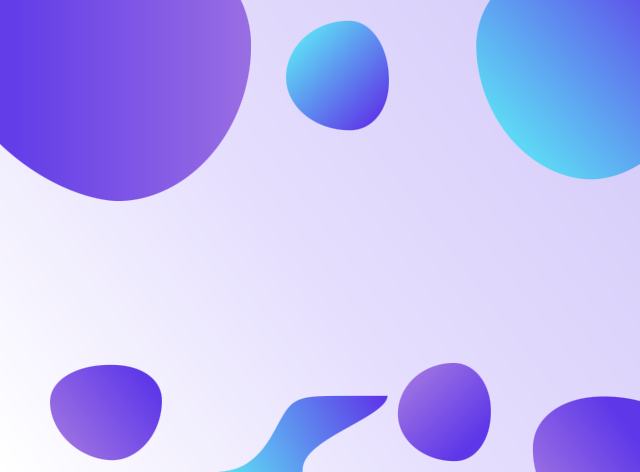
This background is drawn by a Shadertoy shader. Its source:

```glsl
const vec3 INDIGO = vec3(0.37, 0.22, 0.91);
const vec3 ORCHID = vec3(0.60, 0.43, 0.89);
const vec3 CYAN = vec3(0.37, 0.84, 0.96);

// Coverage of a shape whose edge lies where f is zero
float fill(float f) {
    return clamp(0.5 - f / max(fwidth(f), 1e-5), 0.0, 1.0);
}

// Linear blend of two colours from point a to point b
vec3 ramp(vec2 p, vec2 a, vec2 b, vec3 from, vec3 to) {
    vec2 d = b - a;
    return mix(from, to, clamp(dot(p - a, d) / dot(d, d), 0.0, 1.0));
}

// Pebble: four superellipse corners meeting at its extreme points.
// lo, hi: bounds; touch: y of left and right, x of bottom and top extremes
// power: roundness of lower left, lower right, upper left, upper right
float pebble(vec2 p, vec2 lo, vec2 hi, vec4 touch, vec4 power) {
    float f = -1.0;
    for (int i = 0; i < 4; i++) {
        bool right = (i & 1) == 1;
        bool upper = i > 1;
        vec2 centre = vec2(upper ? touch.w : touch.z, right ? touch.y : touch.x);
        vec2 corner = vec2(right ? hi.x : lo.x, upper ? hi.y : lo.y);
        vec2 q = max((p - centre) / (corner - centre), 0.0);
        float n = power[i];
        f = max(f, pow(pow(q.x, n) + pow(q.y, n), 1.0 / n) - 1.0);
    }
    return fill(f);
}

// Wave rising from the lower edge to a pointed tip
float wave(vec2 p) {
    float softness = mix(0.028, 0.0194, smoothstep(0.528, 0.625, p.x));
    float crest = 0.164 / (1.0 + exp((0.577 - p.x) / softness)) - 0.0026;
    float rise = pow(clamp(p.y / 0.162, 0.0, 1.0), 1.2);
    float side = 0.641 + 0.18 * smoothstep(0.0, 1.0, rise);
    return fill(max(p.y - crest, p.x - side));
}

void mainImage(out vec4 fragColor, in vec2 fragCoord) {
    vec2 p = fragCoord / iResolution.y;

    // Backdrop: white to lavender along the diagonal
    float t = dot(p, vec2(0.8, 0.6));
    vec3 col = mix(vec3(1.0), vec3(0.898, 0.872, 0.994), clamp(t / 0.783, 0.0, 1.0));
    col = mix(col, vec3(0.835, 0.80, 0.975), clamp((t - 0.783) / 0.817, 0.0, 1.0));

    // Large pebbles in the upper corners
    vec3 violet = ramp(p, vec2(0.03, 0.0), vec2(0.532, 0.0), vec3(0.39, 0.24, 0.91), ORCHID);
    col = mix(col, violet, pebble(p, vec2(-0.132, 0.574), vec2(0.532, 1.106),
        vec4(0.947, 0.903, 0.25, 0.352), vec4(1.7, 1.95, 2.0, 2.0)));
    vec3 sky = ramp(p, vec2(1.07, 0.735), vec2(1.42, 1.07), CYAN, INDIGO);
    col = mix(col, sky, pebble(p, vec2(1.009, 0.62), vec2(1.49, 1.067),
        vec4(0.903, 0.903, 1.252, 1.162), vec4(1.92, 1.9, 2.0, 2.0)));

    // Small blue pebble at the top
    vec3 blue = ramp(p, vec2(0.64, 0.91), vec2(0.806, 0.754), CYAN, INDIGO);
    col = mix(col, blue, pebble(p, vec2(0.606, 0.724), vec2(0.824, 0.956),
        vec4(0.836, 0.829, 0.741, 0.739), vec4(2.0, 2.1, 2.0, 2.05)));

    // Purple pebbles along the bottom
    vec3 plum = ramp(p, vec2(0.15, 0.058), vec2(0.317, 0.19), ORCHID, INDIGO);
    col = mix(col, plum, pebble(p, vec2(0.106, 0.025), vec2(0.343, 0.227),
        vec4(0.148, 0.15, 0.238, 0.234), vec4(1.9, 1.95, 2.1, 2.2)));
    plum = ramp(p, vec2(0.88, 0.19), vec2(1.0, 0.067), ORCHID, INDIGO);
    col = mix(col, plum, pebble(p, vec2(0.843, 0.023), vec2(1.04, 0.231),
        vec4(0.123, 0.129, 0.963, 0.961), vec4(2.0, 2.1, 2.0, 2.05)));
    plum = ramp(p, vec2(1.127, 0.0), vec2(1.303, 0.129), ORCHID, INDIGO);
    col = mix(col, plum, pebble(p, vec2(1.129, -0.127), vec2(1.465, 0.16),
        vec4(0.049, 0.049, 1.294, 1.28), vec4(2.0, 2.0, 2.15, 2.0)));

    // Wave
    col = mix(col, ramp(p, vec2(0.5, -0.01), vec2(0.806, 0.155), CYAN, INDIGO), wave(p));

    fragColor = vec4(col, 1.0);
}
```
